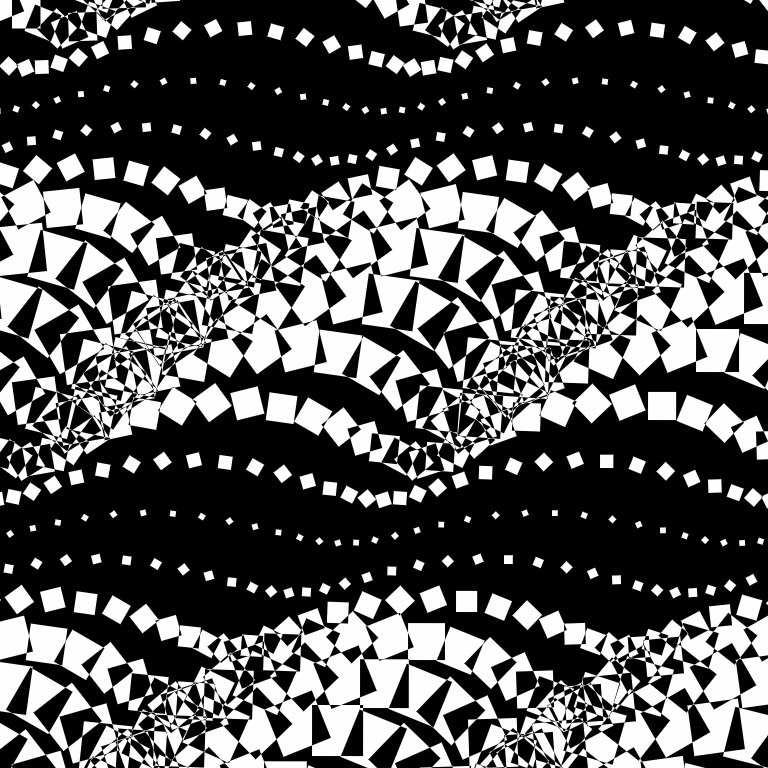
This pattern is drawn by a Shadertoy shader. Its source:

```glsl
// Rows of turning white squares on black, riding rolling waves and inverting where they overlap.

const vec2  SPACING     = vec2(1.0 / 32.0, 1.0 / 16.0); // grid step, in canvas units
const float TURN_RATE   = 12.288;  // radians of turn per unit of x + y
const float ARM         = 0.0156;  // gap from the pivot to the square's near side
const float SIDE_MEAN   = 0.0371;  // average side of a square
const float SIDE_SWING  = 0.0300;  // how far the side grows and shrinks
const float SIDE_RATE   = 0.7;     // radians of size wave per row
const ivec2 REACH       = ivec2(4, 2); // neighbouring cells a square can cover
const vec3  GROUND      = vec3(0.0);
const vec3  INK         = vec3(0.995);

float boxDistance(vec2 p, vec2 halfSize) {
    vec2 q = abs(p) - halfSize;
    return length(max(q, 0.0)) + min(max(q.x, q.y), 0.0);
}

// Express an offset in a frame turned by the given angle.
vec2 toTurnedFrame(vec2 p, float angle) {
    float c = cos(angle), s = sin(angle);
    return vec2(c * p.x + s * p.y, c * p.y - s * p.x);
}

// Signed distance to the square swung around the pivot of one grid cell.
float squareDistance(vec2 p, vec2 cell) {
    vec2 pivot = cell * SPACING;
    float angle = TURN_RATE * (pivot.x + pivot.y);
    float halfSide = 0.5 * (SIDE_MEAN - SIDE_SWING * sin(SIDE_RATE * cell.y));
    vec2 center = vec2(ARM + halfSide, halfSide);
    return boxDistance(toTurnedFrame(p - pivot, angle) - center, vec2(halfSide));
}

void mainImage(out vec4 fragColor, in vec2 fragCoord) {
    // Rows count downward from the top edge.
    vec2 p = fragCoord / iResolution.y;
    p.y = 1.0 - p.y;
    float pixel = 1.0 / iResolution.y;

    // Each covering square flips the parity; partial cover blends smoothly.
    vec2 nearest = round(p / SPACING);
    float parity = 1.0;
    for (int j = -REACH.y; j <= REACH.y; j++) {
        for (int i = -REACH.x; i <= REACH.x; i++) {
            float d = squareDistance(p, nearest + vec2(i, j));
            float cover = clamp(0.5 - d / pixel, 0.0, 1.0);
            parity *= 1.0 - 2.0 * cover;
        }
    }

    fragColor = vec4(mix(GROUND, INK, 0.5 - 0.5 * parity), 1.0);
}
```
